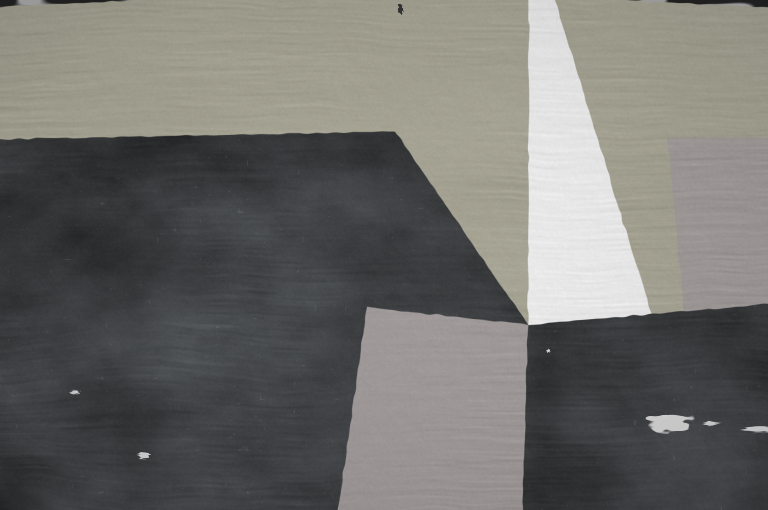
A Shadertoy shader for this texture:

```glsl
// A plastered wall painted in flat angular fields: sand, charcoal, mauve, white.
// Fields are intersections of half-planes with slightly wobbly edges; stretched
// noise gives brushed relief, soft glows tint the charcoal, flakes chip it.

const vec3 SAND = vec3(0.625, 0.615, 0.555);
const vec3 MAUVE = vec3(0.605, 0.578, 0.582);
const vec3 CHALK = vec3(0.885, 0.885, 0.888);
const vec3 CHARCOAL = vec3(0.212, 0.219, 0.227);

float hash(vec2 p) {
    vec3 q = fract(vec3(p.xyx) * 0.1031);
    q += dot(q, q.yzx + 33.33);
    return fract((q.x + q.y) * q.z);
}

float noise(vec2 p) {
    vec2 i = floor(p), f = fract(p);
    f = f * f * (3.0 - 2.0 * f);
    return mix(mix(hash(i), hash(i + vec2(1, 0)), f.x),
               mix(hash(i + vec2(0, 1)), hash(i + vec2(1, 1)), f.x), f.y);
}

float fbm(vec2 p) {
    float sum = 0.0, amp = 0.5;
    for (int i = 0; i < 5; i++) {
        sum += amp * noise(p);
        p = mat2(1.6, 1.2, -1.2, 1.6) * p + 7.3;
        amp *= 0.5;
    }
    return sum;
}

// Signed distance to the line a-b, positive on its left
float leftOf(vec2 p, vec2 a, vec2 b) {
    vec2 d = normalize(b - a);
    return dot(p - a, vec2(-d.y, d.x));
}

float cover(float d) {
    float w = max(0.0012, 0.8 / iResolution.y);
    return smoothstep(-w, w, d);
}

// Soft round patch of light or shade
float glow(vec2 p, vec2 center, vec2 size) {
    vec2 q = (p - center) / size;
    return exp(-dot(q, q));
}

// Ragged elliptical flake, positive inside
float flake(vec2 p, vec2 center, vec2 size) {
    vec2 q = (p - center) / size;
    float ragged = 0.75 * (noise(q * 2.3 + center * 40.0) - 0.5);
    return (1.0 - length(q) + ragged) * size.y;
}

// Plaster height: long bowed brush strokes over fine grit
float plaster(vec2 p) {
    vec2 q = p + vec2(0.0, 0.035 * noise(p * 3.5) + 0.008 * noise(p * 13.0));
    float strokes = noise(q * vec2(5.0, 95.0)) * 0.6 + noise(q * vec2(14.0, 190.0)) * 0.4;
    float patches = smoothstep(0.3, 0.65, fbm(p * 4.0 + 3.0));
    return strokes * mix(0.25, 1.0, patches) + 0.8 * fbm(p * 38.0);
}

vec3 charcoalPaint(vec2 p) {
    float tone = 0.16 * (fbm(p * vec2(4.5, 6.0)) - 0.48);
    tone += 0.08 * (fbm(p * vec2(14.0, 22.0) + 9.0) - 0.48);
    tone += 0.060 * glow(p, vec2(0.53, 0.50), vec2(0.20, 0.12));
    tone += 0.045 * glow(p, vec2(0.34, 0.30), vec2(0.22, 0.16));
    tone += 0.030 * glow(p, vec2(0.35, 0.05), vec2(0.30, 0.12));
    tone += 0.025 * glow(p, vec2(1.25, 0.16), vec2(0.20, 0.14));
    tone -= 0.045 * glow(p, vec2(0.05, 0.48), vec2(0.13, 0.13));
    tone -= 0.035 * glow(p, vec2(0.55, 0.71), vec2(0.50, 0.06));
    tone -= 0.040 * glow(p, vec2(1.06, 0.20), vec2(0.04, 0.20));
    tone -= 0.025 * glow(p, vec2(0.85, 0.46), vec2(0.16, 0.08));
    return CHARCOAL + tone * vec3(0.94, 1.0, 1.04);
}

void mainImage(out vec4 fragColor, in vec2 fragCoord) {
    vec2 p = fragCoord / iResolution.xy * vec2(1.5, 1.0);
    vec2 e = p + 0.0035 * (vec2(noise(p * 55.0), noise(p * 55.0 + 20.0)) - 0.5);
    vec2 hub = vec2(1.031, 0.363);

    // Sand ground and the pale mauve field at right
    vec3 color = SAND + 0.035 * (fbm(p * vec2(3.0, 8.0)) - 0.48);
    float field = min(leftOf(e, vec2(1.5, 0.730), vec2(1.303, 0.730)),
                      leftOf(e, vec2(1.303, 0.730), vec2(1.336, 0.390)));
    color = mix(color, MAUVE, cover(field) * 0.9);

    // White wedge
    vec2 wedgeFoot = vec2(1.273, 0.383);
    float wedge = min(leftOf(e, wedgeFoot, vec2(1.084, 1.0)),
                      leftOf(e, vec2(1.033, 1.0), hub));
    color = mix(color, CHALK, cover(wedge));

    // Charcoal mass: sloped roof at left, rising edge at right
    vec2 peak = vec2(0.771, 0.742);
    float roof = min(leftOf(e, peak, vec2(0.0, 0.727)), leftOf(e, hub, peak));
    float mass = max(roof, leftOf(e, vec2(1.5, 0.404), hub));
    float dark = cover(mass);

    // Mauve block
    vec2 blockCorner = vec2(0.717, 0.398);
    float block = min(min(leftOf(e, vec2(1.021, 0.0), hub), leftOf(e, hub, blockCorner)),
                      leftOf(e, blockCorner, vec2(0.660, 0.0)));
    color = mix(color, charcoalPaint(p), dark);
    color = mix(color, MAUVE, cover(block));
    dark *= 1.0 - cover(block);

    // Relief lit from above
    float relief = plaster(p) - plaster(p + vec2(0.001, 0.003));
    color += relief * mix(0.085, 0.065, dark);
    color += 0.018 * (noise(p * 330.0) - 0.5);

    // Chipped flakes and faint pale specks
    float chips = flake(p, vec2(1.307, 0.172), vec2(0.041, 0.018));
    chips = max(chips, flake(p, vec2(1.388, 0.170), vec2(0.014, 0.004)));
    chips = max(chips, flake(p, vec2(1.482, 0.158), vec2(0.030, 0.006)));
    chips = max(chips, flake(p, vec2(0.147, 0.231), vec2(0.008, 0.004)));
    chips = max(chips, flake(p, vec2(0.281, 0.107), vec2(0.010, 0.006)));
    chips = max(chips, flake(p, vec2(1.071, 0.312), vec2(0.003, 0.003)));
    color = mix(color, vec3(0.80), cover(chips));
    float speck = smoothstep(0.93, 1.0, noise(p * 120.0 + 5.0));
    color += 0.06 * speck * dark;

    // Small dark mark, lens falloff, and the gaps above the wall
    color = mix(color, vec3(0.2), cover(flake(p, vec2(0.782, 0.983), vec2(0.005, 0.010))));
    vec2 v = (p - vec2(0.75, 0.5)) / vec2(0.75, 0.5);
    color *= 1.04 - 0.065 * dot(v, v);
    float rim = 1.0 - max(0.013 * (1.0 - p.x / 0.29), 0.014 * (p.x - 1.2) / 0.3);
    vec3 beyond = mix(vec3(0.12), vec3(0.6), smoothstep(0.45, 0.7, noise(p * vec2(18.0, 60.0))));
    color = mix(color, beyond, cover(e.y - rim) * step(rim, 1.0));

    fragColor = vec4(clamp(color, 0.0, 1.0), 1.0);
}
```
